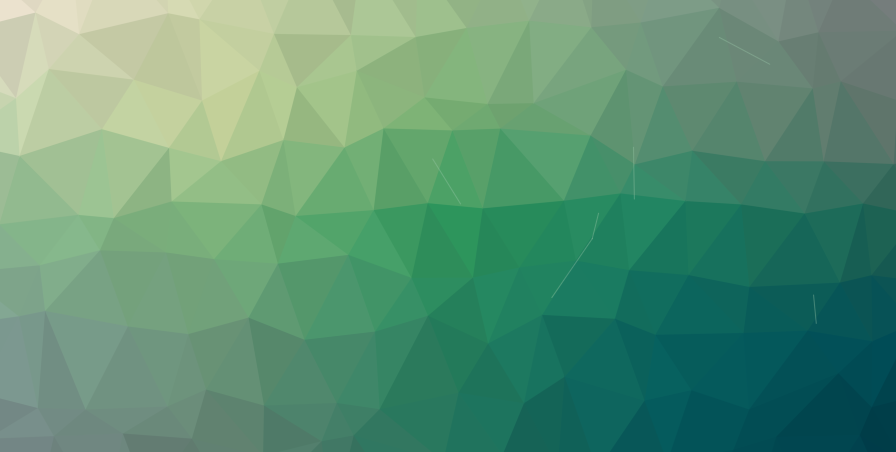
Give the GLSL for this background, as a Shadertoy shader.

```glsl
#define ROWS 7.4
#define JITTER 0.62
#define FACET_CONTRAST 0.045
#define SEAM_WIDTH 0.0022
#define SEAM_OPACITY 0.4
#define SEAM_COLOR vec3(0.60, 0.78, 0.66)

// Fine light seams: start and end in canvas fractions
const int SEAM_COUNT = 6;
const vec4 SEAMS[SEAM_COUNT] = vec4[SEAM_COUNT](
    vec4(0.803, 0.917, 0.859, 0.858),
    vec4(0.483, 0.648, 0.514, 0.549),
    vec4(0.707, 0.674, 0.708, 0.560),
    vec4(0.668, 0.528, 0.661, 0.472),
    vec4(0.661, 0.472, 0.616, 0.342),
    vec4(0.908, 0.347, 0.911, 0.285));

vec2 hash22(vec2 p) {
    vec3 q = fract(p.xyx * vec3(0.1031, 0.1030, 0.0973));
    q += dot(q, q.yzx + 33.33);
    return fract((q.xx + q.yz) * q.zy);
}

// Five evenly spaced colour stops
vec3 ramp(float t, vec3 a, vec3 b, vec3 c, vec3 d, vec3 e) {
    t *= 4.0;
    vec3 color = mix(a, b, clamp(t, 0.0, 1.0));
    color = mix(color, c, clamp(t - 1.0, 0.0, 1.0));
    color = mix(color, d, clamp(t - 2.0, 0.0, 1.0));
    return mix(color, e, clamp(t - 3.0, 0.0, 1.0));
}

// Cream to slate along the top, sage to deep teal along the bottom
vec3 backdrop(vec2 uv) {
    float x = uv.x;
    vec3 top = ramp(x, vec3(0.89, 0.85, 0.78), vec3(0.79, 0.82, 0.65),
        vec3(0.59, 0.72, 0.53), vec3(0.49, 0.61, 0.53), vec3(0.45, 0.48, 0.48));
    vec3 upper = ramp(x, vec3(0.76, 0.82, 0.67), vec3(0.74, 0.79, 0.58),
        vec3(0.47, 0.69, 0.45), vec3(0.38, 0.57, 0.46), vec3(0.37, 0.44, 0.41));
    vec3 middle = ramp(x, vec3(0.54, 0.73, 0.56), vec3(0.47, 0.69, 0.47),
        vec3(0.18, 0.59, 0.36), vec3(0.11, 0.49, 0.37), vec3(0.12, 0.38, 0.32));
    vec3 lower = ramp(x, vec3(0.49, 0.61, 0.57), vec3(0.41, 0.58, 0.46),
        vec3(0.15, 0.51, 0.37), vec3(0.03, 0.38, 0.37), vec3(0.00, 0.29, 0.33));
    vec3 bottom = ramp(x, vec3(0.46, 0.53, 0.53), vec3(0.38, 0.50, 0.44),
        vec3(0.13, 0.44, 0.35), vec3(0.01, 0.33, 0.35), vec3(0.00, 0.23, 0.28));
    return ramp(uv.y, bottom, lower, middle, upper, top);
}

// Jittered lattice with every other row shifted by half a cell
vec2 vertex(vec2 id) {
    vec2 stagger = vec2(0.5 * mod(id.y, 2.0), 0.0);
    return id + stagger + JITTER * (hash22(id + 57.0) - 0.5);
}

// Signed distance to the edge line, positive on its left
float edgeSide(vec2 p, vec2 a, vec2 b) {
    vec2 e = normalize(b - a), q = p - a;
    return e.x * q.y - e.y * q.x;
}

// Flat facet: colour times coverage in rgb, coverage in a
vec4 facet(vec2 p, vec2 a, vec2 b, vec2 c, vec2 extent, float pixel) {
    float d = min(edgeSide(p, a, b), min(edgeSide(p, b, c), edgeSide(p, c, a)));
    float coverage = smoothstep(-pixel, pixel, d);
    vec2 center = (a + b + c) / 3.0;
    float shade = 1.0 + FACET_CONTRAST * 2.0 * (hash22(floor(center * 64.0)).x - 0.5);
    return vec4(backdrop(center / extent) * shade, 1.0) * coverage;
}

float segmentDistance(vec2 p, vec2 a, vec2 b) {
    vec2 q = p - a, e = b - a;
    return length(q - e * clamp(dot(q, e) / dot(e, e), 0.0, 1.0));
}

void mainImage(out vec4 fragColor, in vec2 fragCoord) {
    vec2 aspect = vec2(iResolution.x / iResolution.y, 1.0);
    vec2 pos = fragCoord / iResolution.y;
    vec2 p = pos * ROWS;
    float pixel = 0.7 * ROWS / iResolution.y;

    // Two triangles per lattice cell, diagonal set by row parity
    vec4 sum = vec4(0.0);
    for (int j = -1; j <= 1; j++)
    for (int i = -2; i <= 1; i++) {
        vec2 id = floor(p) + vec2(i, j);
        vec2 b0 = vertex(id), b1 = vertex(id + vec2(1, 0));
        vec2 t0 = vertex(id + vec2(0, 1)), t1 = vertex(id + vec2(1, 1));
        bool shifted = mod(id.y, 2.0) > 0.5;
        sum += facet(p, b0, b1, shifted ? t1 : t0, aspect * ROWS, pixel);
        sum += facet(p, shifted ? b0 : b1, t1, t0, aspect * ROWS, pixel);
    }
    vec3 color = sum.rgb / max(sum.a, 0.001);

    // Light seams
    float blur = 0.7 / iResolution.y;
    for (int k = 0; k < SEAM_COUNT; k++) {
        float d = segmentDistance(pos, SEAMS[k].xy * aspect, SEAMS[k].zw * aspect);
        float line = 1.0 - smoothstep(-blur, blur, d - 0.5 * SEAM_WIDTH);
        color = mix(color, SEAM_COLOR, SEAM_OPACITY * line);
    }
    fragColor = vec4(color, 1.0);
}
```
